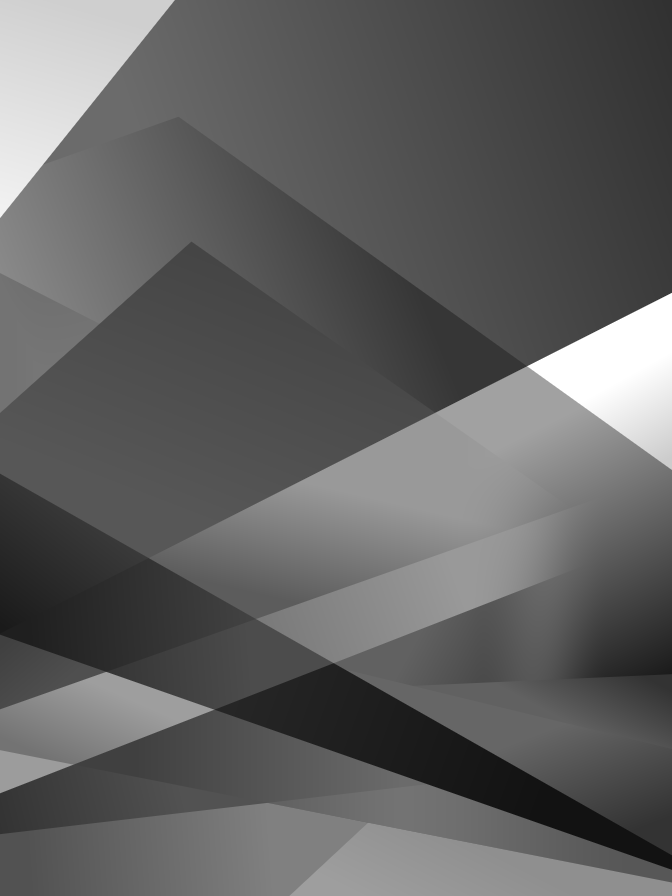
Give the GLSL for this background, as a Shadertoy shader.

```glsl
// Overlapping grey sheets with crisp slanted edges and soft shading.
// Each sheet is a product of half planes, filled with a linear ramp
// and layered from back to front.

// Position: x to the right, y downward, canvas height = 1.
vec2 p;

// Smooth coverage of the half plane below the line y = start + slope * x.
float below(float start, float slope) {
    float d = (p.y - start - slope * p.x) / sqrt(1.0 + slope * slope);
    return clamp(d * iResolution.y + 0.5, 0.0, 1.0);
}

// Grey level running from one value at a to another at b.
float ramp(vec2 a, vec2 b, float from, float to) {
    vec2 d = b - a;
    return mix(from, to, clamp(dot(p - a, d) / dot(d, d), 0.0, 1.0));
}

// Sheets above the long rising diagonal.
float upperSheets(float underFall) {
    float grey = ramp(vec2(0.17, 0.20), vec2(0.75, 0.0), 0.42, 0.19);

    // Outer peak
    float outer = below(0.2008, -0.354) * below(-0.0124, 0.716);
    grey = mix(grey, ramp(vec2(0.02, 0.36), vec2(0.42, 0.20), 0.54, 0.21), outer);

    // Faint shade at the left, dying out to the right
    float fade = 1.0 - smoothstep(0.0, 0.17, p.x);
    grey -= 0.09 * fade * below(0.3047, 0.51);

    // Inner peak
    float inner = below(0.461, -0.896) * below(0.1196, 0.702);
    grey = mix(grey, ramp(vec2(0.20, 0.27), vec2(0.10, 0.53), 0.27, 0.34), inner);

    // Dark wedge and bright corner
    grey = mix(grey, ramp(vec2(0.10, 0.57), vec2(0.0, 0.70), 0.23, 0.10), underFall);
    float corner = ramp(vec2(0.07, 0.0), vec2(0.0, 0.24), 0.81, 0.95);
    return mix(corner, grey, below(0.2435, -1.247));
}

// Sheets between the rising and the falling diagonals.
float rightSheets(float bandTop, float bandBase) {
    float grey = ramp(vec2(0.70, 0.42), vec2(0.75, 0.51), 1.0, 0.80);
    float slope = ramp(vec2(0.60, 0.48), vec2(0.74, 0.76), 0.63, 0.10);
    grey = mix(grey, slope, below(-0.0124, 0.716));

    // Glassy peak, bright band and shadow melt into the slope at the right
    float glass = ramp(vec2(0.39, 0.55), vec2(0.36, 0.68), 0.60, 0.36);
    float glassFade = 1.0 - smoothstep(0.50, 0.645, p.x);
    grey = mix(grey, glass, below(0.1196, 0.702) * glassFade);
    float band = ramp(vec2(0.28, 0.70), vec2(0.50, 0.62), 0.47, 0.60);
    grey = mix(grey, band, bandTop * (1.0 - smoothstep(0.52, 0.68, p.x)));
    float shadow = ramp(vec2(0.50, 0.65), vec2(0.70, 0.76), 0.38, 0.14);
    grey = mix(grey, shadow, bandBase * (1.0 - smoothstep(0.53, 0.66, p.x)));

    // Two blades at the right edge
    float blade = ramp(vec2(0.70, 0.745), vec2(0.66, 0.82), 0.20, 0.38);
    grey = mix(grey, blade, below(0.7862, -0.045) * smoothstep(0.35, 0.48, p.x));
    float lowBlade = ramp(vec2(0.65, 0.80), vec2(0.70, 0.93), 0.40, 0.20);
    return mix(grey, lowBlade, below(0.6536, 0.243));
}

// Dark beam falling from left to right.
float darkBeam(float bandTop, float bandBase) {
    float grey = ramp(vec2(0.28, 0.69), vec2(0.03, 0.71), 0.26, 0.12);
    grey += 0.04 * bandTop;
    return mix(grey, ramp(vec2(0.25, 0.79), vec2(0.60, 0.92), 0.15, 0.07), bandBase);
}

// Sheets along the bottom.
float floorSheets(float bandTop, float bandBase) {
    float grey = ramp(vec2(0.0, 0.72), vec2(0.05, 0.78), 0.25, 0.31);
    float lowFall = below(0.8372, 0.197);
    float lowRise = below(0.931, -0.117);
    float fold = below(1.3003, -0.93);

    // Bright band, then the shade under it
    float band = ramp(vec2(0.10, 0.76), vec2(0.06, 0.85), 0.62, 0.45);
    grey = mix(grey, mix(band, 0.61, lowFall), bandTop);
    float shade = ramp(vec2(0.15, 0.87), vec2(0.45, 0.87), 0.25, 0.42);
    shade += 0.04 * lowRise * (1.0 - smoothstep(0.40, 0.58, p.x));
    shade -= 0.08 * smoothstep(0.50, 0.72, p.x);
    float dim = ramp(vec2(0.20, 0.88), vec2(0.0, 0.93), 0.32, 0.20);
    grey = mix(grey, mix(shade, dim, lowFall), bandBase);

    // Foreground with a lighter right half
    float front = ramp(vec2(0.03, 0.97), vec2(0.30, 0.95), 0.32, 0.50);
    front = mix(front, ramp(vec2(0.45, 0.90), vec2(0.40, 1.0), 0.56, 0.62), fold);
    return mix(grey, front, lowFall * lowRise);
}

void mainImage(out vec4 fragColor, in vec2 fragCoord) {
    vec2 uv = fragCoord / iResolution.xy;
    p = vec2(uv.x * 0.75, 1.0 - uv.y);

    // Edges shared by several sheets
    float underFall = below(0.5286, 0.568);
    float bandTop = below(0.7917, -0.353);
    float bandBase = below(0.8854, -0.39);

    float grey = rightSheets(bandTop, bandBase);
    grey = mix(grey, darkBeam(bandTop, bandBase), underFall);
    grey = mix(grey, floorSheets(bandTop, bandBase), below(0.7083, 0.35));
    grey = mix(upperSheets(underFall), grey, below(0.707, -0.507));
    fragColor = vec4(vec3(grey), 1.0);
}
```
